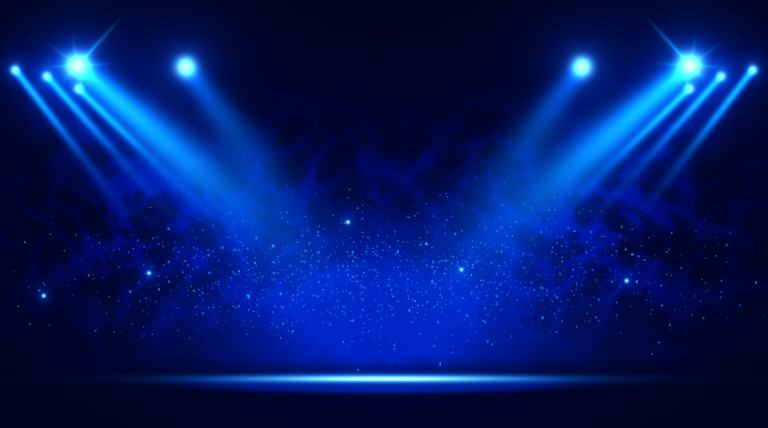
A Shadertoy shader for this background:

```glsl
const vec3 NIGHT = vec3(0.0, 0.014, 0.155);
const vec3 ROYAL = vec3(0.0, 0.13, 0.76);
const vec3 AZURE = vec3(0.01, 0.40, 0.92);
const vec3 SKY = vec3(0.07, 0.63, 0.98);
const vec3 ICE = vec3(0.58, 0.95, 1.0);

vec2 hash2(vec2 p) {
    vec3 q = fract(p.xyx * vec3(0.1031, 0.1030, 0.0973));
    q += dot(q, q.yzx + 33.33);
    return fract((q.xx + q.yz) * q.zy);
}

vec3 screen(vec3 base, vec3 light) {
    return base + clamp(light, 0.0, 1.0) * (1.0 - base);
}

float gauss(vec2 p, vec2 radius) {
    vec2 q = p / radius;
    return exp(-dot(q, q));
}

// Distance to the nearest scattered cell point
float cellular(vec2 p) {
    vec2 id = floor(p), f = fract(p);
    float nearest = 2.0;
    for (int j = -1; j <= 1; j++)
        for (int i = -1; i <= 1; i++) {
            vec2 o = vec2(i, j);
            nearest = min(nearest, length(o + hash2(id + o + 50.0) - f));
        }
    return nearest;
}

// Layered cells bent by sines
float smoke(vec2 p) {
    float sum = 0.0, amp = 0.5;
    for (int i = 0; i < 3; i++) {
        p += 0.02 * sin(p.yx * 19.0 + float(i));
        sum += amp * cellular(p * 11.0 * exp2(float(i)));
        amp *= 0.55;
    }
    return smoothstep(0.25, 0.62, sum);
}

// Soft cone from a to b that widens and fades
float beam(vec2 p, vec2 a, vec2 b, float w0, float w1) {
    vec2 axis = b - a, d = p - a;
    float len = length(axis);
    float t = dot(d, axis) / (len * len);
    float side = (d.x * axis.y - d.y * axis.x) / len;
    float w = mix(w0, w1, clamp(t, 0.0, 1.0));
    float fade = 1.0 - smoothstep(0.1, 1.0, t);
    return exp(-side * side / (w * w)) * fade * smoothstep(-0.02, 0.04, t);
}

vec3 lamp(vec2 d, float size) {
    float r = length(d) / size;
    return ICE * 1.3 * exp(-r * r) + SKY * 0.6 * exp(-r * 0.8) + ROYAL * 0.6 * exp(-r * 0.28);
}

float ray(vec2 d, float angle, float len, float width) {
    float c = cos(angle), s = sin(angle);
    vec2 q = vec2(c * d.x + s * d.y, c * d.y - s * d.x);
    float taper = max(1.0 - abs(q.x) / len, 0.0);
    return taper * exp(-abs(q.y) / (width * taper + 0.001));
}

// One bank of lamps on the left side
vec3 lampBank(vec2 p) {
    vec2 key = vec2(-0.716, 0.347), fill = vec2(-0.463, 0.344);
    vec3 light = AZURE * 0.85 * beam(p, key, vec2(0.02, -0.29), 0.024, 0.125);
    light += SKY * 0.6 * beam(p, key, vec2(-0.25, -0.06), 0.018, 0.05);
    light += AZURE * 0.62 * beam(p, fill, vec2(-0.13, -0.11), 0.020, 0.085);
    light += lamp(p - key, 0.026) + lamp(p - fill, 0.021);
    light += SKY * ray(p - key, 0.83, 0.16, 0.007) * smoothstep(-0.05, 0.02, p.y - key.y);
    light += SKY * 0.5 * (ray(p - key, 2.5, 0.10, 0.006) + ray(p - key, 1.75, 0.08, 0.006));
    light += SKY * 0.5 * ray(p - key, 0.05, 0.10, 0.006);
    // Narrow outer spots
    for (int i = 0; i < 3; i++) {
        float k = float(i);
        vec2 spot = vec2(-0.862 + 0.074 * k, 0.337 - 0.008 * k - 0.007 * k * k);
        vec2 reach = spot + vec2(0.31 + 0.02 * k, -0.40 + 0.03 * k);
        light += AZURE * 0.75 * beam(p, spot, reach, 0.009, 0.014);
        light += SKY * 0.6 * beam(p, spot, mix(spot, reach, 0.55), 0.008, 0.009);
        light += lamp(p - spot, 0.010) * 0.75;
    }
    return light;
}

// Scattered dust, thickest in a band above the floor
float dust(vec2 p, float cells, float chance, float px) {
    vec2 id = floor(p * cells), rnd = hash2(id + cells + 90.0), pick = hash2(id + cells + 170.0);
    vec2 centre = (id + 0.15 + 0.7 * rnd) / cells;
    float density = chance * gauss(centre + vec2(0.0, 0.14), vec2(0.58, 0.12)) - 0.01;
    float r = mix(0.0009, 0.0032, pow(pick.y, 3.0));
    float dotMask = 1.0 - smoothstep(max(r - px, 0.0), r + px, length(p - centre));
    return dotMask * step(pick.x, density) * mix(0.2, 1.0, rnd.x * rnd.x);
}

void mainImage(out vec4 fragColor, in vec2 fragCoord) {
    vec2 p = (fragCoord - 0.5 * iResolution.xy) / iResolution.y;
    vec2 mirrored = vec2(-p.x, p.y);
    float px = 1.0 / iResolution.y;
    float wisps = smoke(p);

    // Night backdrop and smoky blue haze
    vec3 col = NIGHT * (0.6 + 0.6 * gauss(p + vec2(0.0, 0.1), vec2(0.9, 0.5)));
    float haze = 0.85 * gauss(p + vec2(0.0, 0.25), vec2(0.42, 0.20));
    vec2 wideFrom = vec2(-0.80, 0.36), wideTo = vec2(0.32, -0.58);
    float sides = beam(p, wideFrom, wideTo, 0.08, 0.24)
                + beam(mirrored, wideFrom, wideTo, 0.08, 0.24);
    haze += 0.75 * sides * mix(0.65, 1.0, wisps);
    float cloud = gauss(vec2(abs(p.x) - 0.50, p.y + 0.05), vec2(0.30, 0.22))
                + 0.5 * gauss(p - vec2(0.0, 0.09), vec2(0.4, 0.13));
    float aboveFloor = mix(0.12, 1.0, smoothstep(-0.40, -0.33, p.y));
    col = screen(col, ROYAL * min(haze, 0.95) * aboveFloor);
    col = screen(col, vec3(0.0, 0.02, 0.42) * cloud * wisps * aboveFloor);

    // Lamps and beams on both sides
    col = screen(col, (lampBank(p) + lampBank(mirrored)) * aboveFloor);

    // Dust and a few brighter glints
    float specks = 0.0;
    for (int i = 0; i < 4; i++) specks += dust(p, 29.0 + 19.0 * float(i), 0.5, px);
    col = screen(col, SKY * specks * 0.8);
    vec2 glints[5] = vec2[5](vec2(0.181, -0.130), vec2(0.567, -0.156),
        vec2(-0.795, -0.191), vec2(-0.084, -0.019), vec2(-0.549, -0.138));
    for (int i = 0; i < 5; i++) col = screen(col, lamp(p - glints[i], 0.0045) * 0.7);

    // Glowing stage edge, bounded by a soft lens shape
    vec2 stage = p + vec2(0.0, 0.385);
    float lens = 1.0 - smoothstep(0.55, 1.0, length((stage + vec2(0.0, 0.010)) / vec2(0.60, 0.030)));
    col = screen(col, ROYAL * 0.75 * lens * gauss(stage, vec2(0.5, 0.1)));
    col = screen(col, AZURE * gauss(stage, vec2(0.42, 0.011)));
    col = screen(col, ICE * 1.3 * gauss(stage, vec2(0.24, 0.0065)));
    fragColor = vec4(col, 1.0);
}
```
